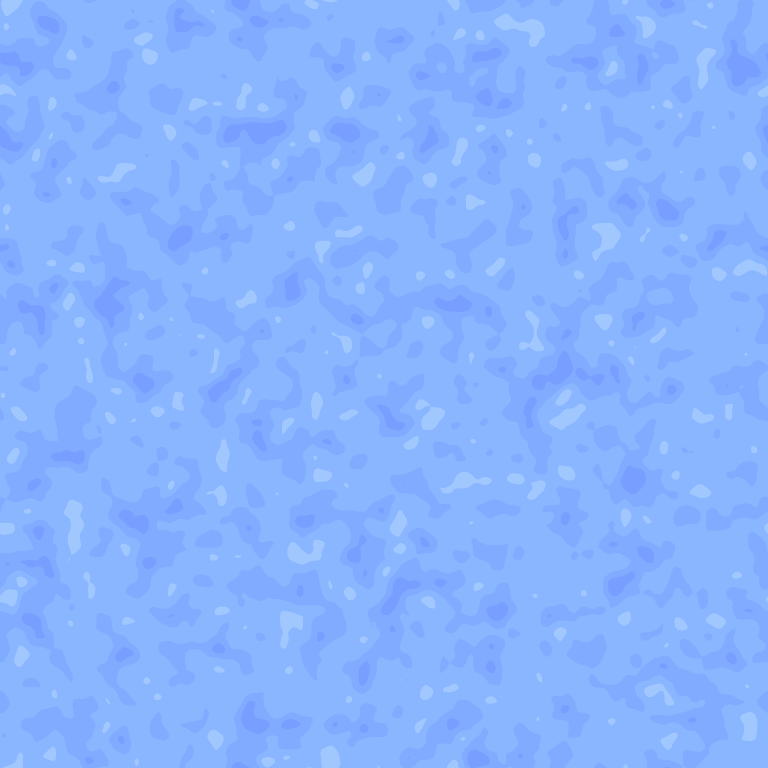
This texture is drawn by a WebGL 1 fragment shader. Its source:

```glsl
precision highp float;
// Seamless blue mottle: four flat tones cut from layered gradient noise.

uniform vec2 u_resolution;

#define BROAD_CELLS 10.0
#define MID_CELLS 22.0
#define FINE_CELLS 44.0
#define BROAD_GAIN 0.5
#define SHADE_ROUGHNESS 0.5
#define GLINT_ROUGHNESS 0.6
#define CORE_LEVEL -0.496
#define SHADE_LEVEL -0.124
#define GLINT_LEVEL 0.440
#define SAMPLES 3

const vec3 BASE_BLUE  = vec3(0.54, 0.71, 1.00);
const vec3 SHADE_BLUE = vec3(0.50, 0.67, 1.00);
const vec3 GLINT_BLUE = vec3(0.63, 0.78, 1.00);
const vec3 CORE_BLUE  = vec3(0.47, 0.62, 1.00);

float hash(vec2 p) {
  vec3 q = fract(vec3(p.xyx) * 0.1031);
  q += dot(q, q.yzx + 33.33);
  return fract((q.x + q.y) * q.z);
}

// Slope contribution of one lattice corner, wrapped to the period
float corner(vec2 cell, vec2 offset, float period, float seed) {
  vec2 wrapped = floor(mod(cell + 0.5, period));
  float angle = 6.28318 * hash(wrapped + seed);
  return dot(vec2(cos(angle), sin(angle)), offset);
}

// Gradient noise that repeats once across the canvas
float tileNoise(vec2 uv, float period, float seed) {
  vec2 p = uv * period + fract(seed * vec2(0.37, 0.61));
  vec2 cell = floor(p);
  vec2 f = p - cell;
  vec2 blend = f * f * f * (f * (f * 6.0 - 15.0) + 10.0);
  vec2 e = vec2(1.0, 0.0);
  float low = mix(corner(cell, f, period, seed),
                  corner(cell + e.xy, f - e.xy, period, seed), blend.x);
  float high = mix(corner(cell + e.yx, f - e.yx, period, seed),
                   corner(cell + e.xx, f - e.xx, period, seed), blend.x);
  return mix(low, high, blend.y);
}

// Cuts the noise into flat tones; the broad layer only clumps the shade
vec3 mottle(vec2 uv) {
  float broad = tileNoise(uv, BROAD_CELLS, 17.0);
  float mid = tileNoise(uv, MID_CELLS, 71.0);
  float fine = tileNoise(uv, FINE_CELLS, 139.0);
  float shade = BROAD_GAIN * broad + mid + SHADE_ROUGHNESS * fine;
  float glint = mid + GLINT_ROUGHNESS * fine;

  vec3 color = mix(SHADE_BLUE, BASE_BLUE, step(SHADE_LEVEL, shade));
  color = mix(CORE_BLUE, color, step(CORE_LEVEL, shade));
  return mix(color, GLINT_BLUE, step(GLINT_LEVEL, glint));
}

void main() {
  // Average a grid of samples in each pixel to smooth the edges
  vec3 sum = vec3(0.0);
  float count = float(SAMPLES);
  for (int y = 0; y < SAMPLES; y++) {
    for (int x = 0; x < SAMPLES; x++) {
      vec2 jitter = (vec2(float(x), float(y)) + 0.5) / count - 0.5;
      sum += mottle((gl_FragCoord.xy + jitter) / u_resolution);
    }
  }
  gl_FragColor = vec4(sum / (count * count), 1.0);
}
```
